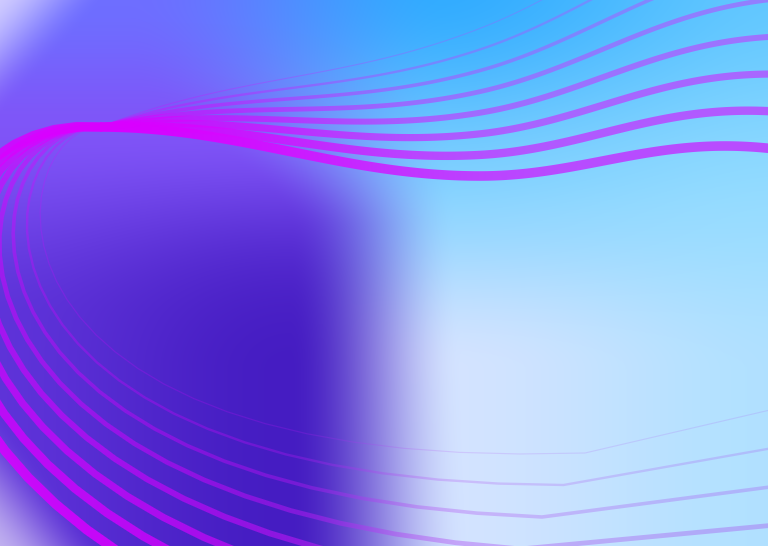
Reproduce this background procedurally as a Shadertoy shader.

```glsl
// Violet to sky blue gradient crossed by a looping fan of magenta ribbons.

// Design space: 768 by 546 units, x to the right, y downward from the top.
const vec2 SPACE = vec2(768.0, 546.0);
const float PI = 3.14159265;
const int LINES = 8;
const int STEPS = 28;

float segmentDistance(vec2 p, vec2 a, vec2 b) {
    vec2 ab = b - a;
    return length(p - a - ab * clamp(dot(p - a, ab) / dot(ab, ab), 0.0, 1.0));
}

vec2 bezier(vec2 a, vec2 b, vec2 c, vec2 d, float t) {
    float s = 1.0 - t;
    return s * s * s * a + 3.0 * s * s * t * b + 3.0 * s * t * t * c + t * t * t * d;
}

// Height of an upper ribbon: a shared wave minus a fan that opens to the right
float waveHeight(float x, float k) {
    float crest = x < 480.0 ? 151.5 + 24.5 * cos(PI * (x - 480.0) / 380.0)
                            : 161.0 + 15.0 * cos(PI * (x - 480.0) / 245.0);
    return crest - k * 0.0555 * (x - 100.0);
}

// Lower ribbon: a loop out of the knot, then a straight run after the kink
float loopDistance(vec2 p, float j) {
    vec2 knot = vec2(100.0, 127.0);
    vec2 kink = vec2(585.0 - 21.5 * j, 453.0 + 32.0 * j);
    vec2 c1 = vec2(-18.0 * j, 130.0 - 3.0 * j);
    vec2 c2 = vec2(-50.0 - 20.0 * j, 475.0 + 9.0 * j);
    float d = segmentDistance(p, kink, vec2(770.0, 410.0 + 38.5 * j));
    vec2 from = knot;
    for (int i = 1; i <= STEPS; i++) {
        vec2 to = bezier(knot, c1, c2, kink, float(i) / float(STEPS));
        d = min(d, segmentDistance(p, from, to));
        from = to;
    }
    return d;
}

vec3 background(vec2 p) {
    // Violet side, darkening toward the lower middle
    vec3 violet = mix(vec3(0.43, 0.43, 1.0), vec3(0.50, 0.33, 0.97), smoothstep(0.0, 140.0, p.y));
    violet = mix(violet, vec3(0.37, 0.20, 0.85), smoothstep(120.0, 320.0, p.y));
    float shade = smoothstep(-20.0, 290.0, p.x) * smoothstep(130.0, 370.0, p.y);
    violet = mix(violet, vec3(0.27, 0.11, 0.76), shade);

    // Blue side, fading to pale near its inner edge
    float across = smoothstep(430.0, 790.0, p.x);
    vec3 sky = mix(vec3(0.19, 0.67, 1.0), vec3(0.38, 0.78, 1.0), across);
    vec3 middle = mix(vec3(0.53, 0.83, 1.0), vec3(0.58, 0.86, 1.0), across);
    vec3 pale = mix(vec3(0.83, 0.89, 1.0), vec3(0.69, 0.88, 1.0), across);
    vec3 blue = mix(sky, middle, smoothstep(-20.0, 220.0, p.y));
    blue = mix(blue, pale, smoothstep(170.0, 370.0, p.y));

    // The border between them is wide above and tight below
    float start = mix(130.0, 290.0, smoothstep(60.0, 230.0, p.y));
    vec3 color = mix(violet, blue, smoothstep(start, mix(450.0, 470.0, p.y / SPACE.y), p.x));

    // Pale glows in the left corners
    color = mix(color, vec3(0.86, 0.84, 1.0), 0.9 * smoothstep(105.0, -10.0, p.x + 0.9 * p.y));
    float lowCorner = p.x + 0.8 * (SPACE.y - p.y);
    return mix(color, vec3(0.80, 0.75, 0.95), 0.9 * smoothstep(105.0, -10.0, lowCorner));
}

void mainImage(out vec4 fragColor, in vec2 fragCoord) {
    vec2 uv = fragCoord / iResolution.xy;
    vec2 p = vec2(uv.x, 1.0 - uv.y) * SPACE;
    float soft = SPACE.x / iResolution.x;
    vec3 color = background(p);
    vec3 magenta = vec3(0.85, 0.0, 1.0);

    // Faintest ribbons first, boldest on top
    for (int i = 0; i < LINES; i++) {
        float bold = float(i) / float(LINES - 1);
        float radius = mix(0.6, 4.8, bold);

        // Lower loop
        float d = loopDistance(p, float(i));
        float cover = clamp((radius - d) / soft + 0.5, 0.0, 1.0);
        float fade = mix(0.22, 0.85, bold) * mix(1.0, 0.75, smoothstep(100.0, 550.0, p.x));
        vec3 tint = mix(magenta, vec3(0.65, 0.30, 0.93), smoothstep(150.0, 550.0, p.x));
        color = mix(color, tint, cover * fade);

        // Upper wave
        float k = float(LINES - 1 - i);
        float y = waveHeight(p.x, k);
        float slope = waveHeight(p.x + 1.0, k) - y;
        d = abs(p.y - y) / sqrt(1.0 + slope * slope);
        cover = clamp((radius - d) / soft + 0.5, 0.0, 1.0) * step(100.0, p.x);
        tint = mix(magenta, vec3(0.73, 0.27, 1.0), smoothstep(120.0, 600.0, p.x));
        color = mix(color, tint, cover * mix(0.25, 0.95, bold));
    }
    fragColor = vec4(color, 1.0);
}
```
